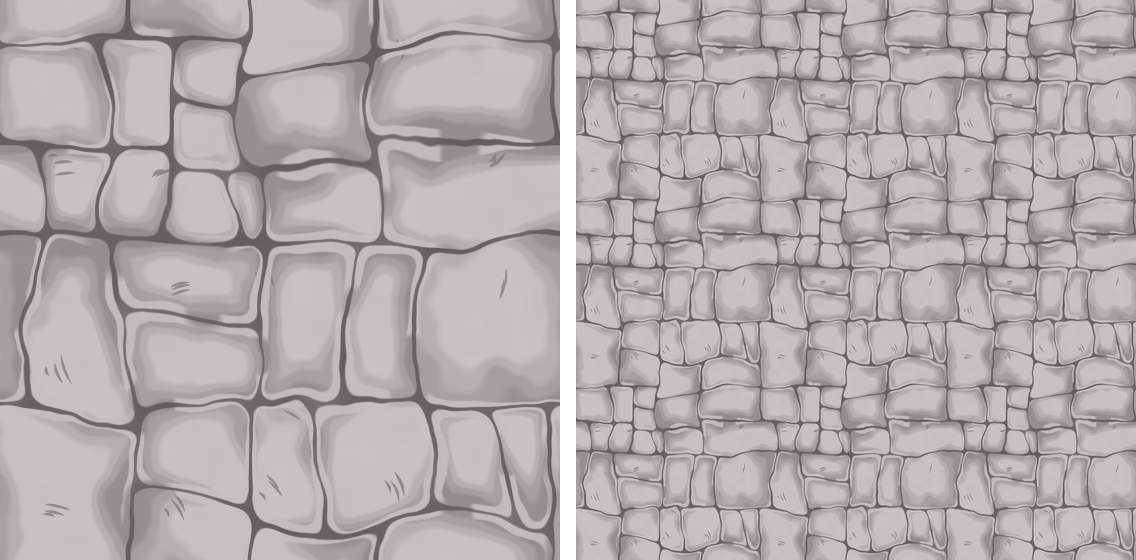
Left: one tile. Right: repeated 3 by 3.
This texture is drawn by a Shadertoy shader. Its source:

```glsl
// Painted grey stone wall: a wrapping pinwheel layout of unequal blocks, some
// of them split by a slanted joint, bent by periodic noise. Each stone gets
// layered brush tones, a pale worn rim, dark joints and a few scratches.

const float CELLS = 4.0; // even, so the alternating layout wraps

vec2 hash2(vec2 p) {
    vec3 q = fract(p.xyx * vec3(0.1031, 0.1030, 0.0973));
    q += dot(q, q.yzx + 33.33);
    return fract((q.xx + q.yz) * q.zy);
}

// Value noise repeating after one canvas
vec2 noise2(vec2 uv, float period, float seed) {
    vec2 p = uv * period, i = floor(p), f = fract(p);
    f = f * f * (3.0 - 2.0 * f);
    vec2 a = hash2(mod(i, period) + seed * 17.0);
    vec2 b = hash2(mod(i + vec2(1, 0), period) + seed * 17.0);
    vec2 c = hash2(mod(i + vec2(0, 1), period) + seed * 17.0);
    vec2 d = hash2(mod(i + 1.0, period) + seed * 17.0);
    return mix(mix(a, b, f.x), mix(c, d, f.x), f.y);
}

float smoothMin(float a, float b, float k) {
    float h = max(k - abs(a - b), 0.0) / k;
    return min(a, b) - h * h * k * 0.25;
}

// Jittered grid vertex that fixes the joints around it
vec2 vertex(vec2 v) {
    return v + (hash2(mod(v, CELLS) + 5.0) - 0.5) * 0.62;
}

// Block of a cell: neighbours share edges, joints stop at each other
void blockBounds(vec2 c, out vec2 lo, out vec2 hi) {
    vec2 v00 = vertex(c), v10 = vertex(c + vec2(1, 0));
    vec2 v01 = vertex(c + vec2(0, 1)), v11 = vertex(c + 1.0);
    bool even = mod(c.x + c.y, 2.0) < 0.5;
    lo = even ? vec2(v00.x, v10.y) : vec2(v01.x, v00.y);
    hi = even ? vec2(v11.x, v01.y) : vec2(v10.x, v11.y);
}

// Returns joint distance, relative depth, and position inside the stone
vec4 stone(vec2 p, out vec2 id) {
    vec2 lo, hi, base = floor(p), cell = base;
    for (int k = 0; k < 9; k++) {
        vec2 c = base + vec2(k % 3 - 1, k / 3 - 1);
        blockBounds(c, lo, hi);
        if (all(greaterThanEqual(p, lo)) && all(lessThan(p, hi))) {
            cell = c;
            break;
        }
    }
    blockBounds(cell, lo, hi);
    id = mod(cell, CELLS) + 31.0;
    vec2 size = hi - lo, local = (p - 0.5 * (lo + hi)) / size;
    vec2 a = max(p - lo, 0.001), b = max(hi - p, 0.001);

    // Optional slanted joint across the longer side
    float split = 9.0;
    vec2 r = hash2(id + 9.0);
    if (r.x < 0.62) {
        float tilt = (r.y - 0.5) * 0.7;
        vec2 normal = normalize(size.x > size.y ? vec2(1, tilt) : vec2(tilt, 1));
        float side = dot(local * size, normal) + (fract(r.y * 7.0) - 0.5) * 0.2;
        split = max(abs(side), 0.001);
        id += side > 0.0 ? 13.0 : 0.0;
        size *= size.x > size.y ? vec2(0.5, 1) : vec2(1, 0.5);
    }
    float joint = smoothMin(smoothMin(a.x, b.x, 0.12), smoothMin(a.y, b.y, 0.12), 0.12);
    joint = smoothMin(joint, split, 0.12);
    float inverse = dot(pow(a, vec2(-4)) + pow(b, vec2(-4)), vec2(1)) + pow(split, -4.0);
    float depth = pow(inverse, -0.25) / (0.5 * min(size.x, size.y));
    return vec4(joint / CELLS, depth, local);
}

// Small groups of tapered strokes, kept inside their own cell
float scratches(vec2 uv) {
    vec2 p = uv * 5.0, id = mod(floor(p), 5.0);
    vec2 r = hash2(id + 71.0), s = hash2(id + 93.0);
    p = fract(p) - 0.35 - 0.3 * r;
    float angle = s.x * 6.283, ink = 0.0;
    vec2 along = vec2(cos(angle), sin(angle));
    for (int k = 0; k < 3; k++) {
        vec2 h = hash2(id + 111.0 + float(k) * 7.0);
        vec2 q = p - (h - 0.5) * 0.16;
        float reach = 0.04 + 0.12 * h.x * s.y;
        float x = dot(q, along) / reach;
        float y = abs(dot(q, vec2(-along.y, along.x)) + 0.012 * x * x);
        float width = 0.011 * (1.0 - x * x);
        ink = max(ink, smoothstep(0.008, -0.004, y - width) * step(abs(x), 1.0));
    }
    return ink * step(0.45, s.y);
}

void mainImage(out vec4 fragColor, in vec2 fragCoord) {
    vec2 uv = fragCoord / iResolution.xy;

    // Bend the joints, broadly and then by hand-drawn wobble
    vec2 bent = uv + (noise2(uv, 5.0, 1.0) - 0.5) * 0.075
                   + (noise2(uv, 17.0, 2.0) - 0.5) * 0.014
                   + (noise2(uv, 47.0, 3.0) - 0.5) * 0.003;
    vec2 id;
    vec4 s = stone(bent * CELLS, id);

    // Brush tones: shaded flank, body and pale middle
    vec2 broad = noise2(uv, 9.0, 4.0), fine = noise2(uv, 26.0, 5.0);
    float angle = hash2(id + 3.0).x * 6.283;
    float light = s.y + 0.6 * (broad.x - 0.5) + 0.16 * (fine.x - 0.5)
                + 0.5 * dot(s.zw, vec2(cos(angle), sin(angle)));
    float tone = 0.58 + 0.07 * smoothstep(-0.03, 0.12, light)
                      + 0.06 * smoothstep(0.21, 0.31, light)
                      + 0.07 * smoothstep(0.37, 0.50, light);
    tone += 0.016 * (fine.y - 0.5);
    tone = mix(tone, 0.49, 0.75 * scratches(uv + (fine - 0.5) * 0.006));

    // Broken pale rim beside the joints
    vec2 patches = noise2(uv, 11.0, 6.0);
    float rimWidth = 0.007 + 0.015 * patches.y + 0.005 * (fine.x - 0.5);
    float rim = smoothstep(0.002, -0.002, s.x - rimWidth);
    tone = mix(tone, 0.775, 0.9 * rim * smoothstep(0.36, 0.48, patches.x));

    // Dark joints of varying pressure
    float pressure = noise2(uv, 14.0, 7.0).x;
    float jointWidth = mix(0.0016, 0.0048, pressure);
    float jointInk = smoothstep(0.0019, -0.0014, s.x - jointWidth);
    tone = mix(tone, 0.38, jointInk * mix(0.75, 1.0, pressure));

    fragColor = vec4(tone - vec3(0.0, 0.02, 0.03), 1.0);
}
```
